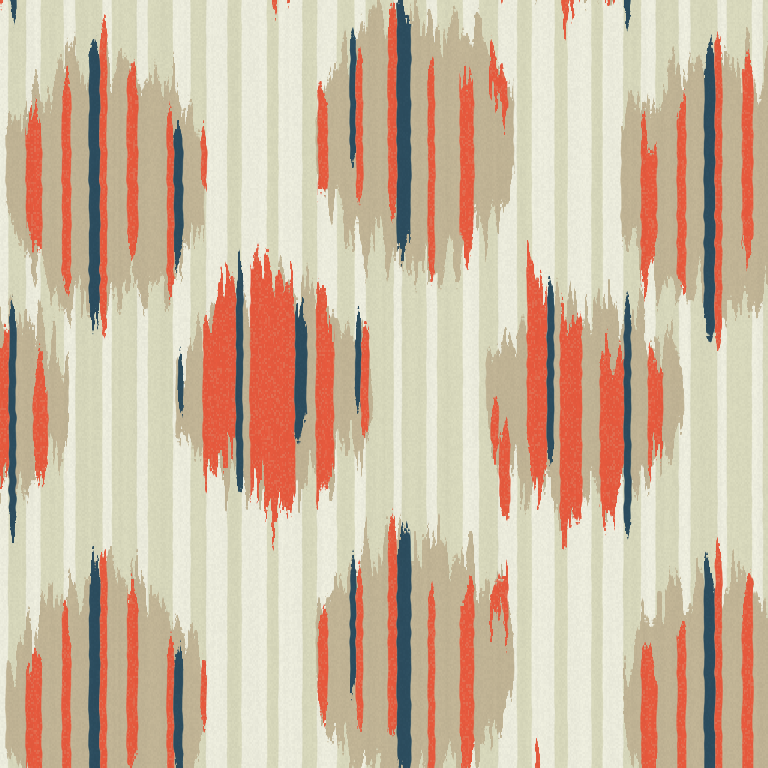
Reproduce this pattern procedurally as a Shadertoy shader.

```glsl
const float SPAN = 768.0;                // cloth units along the canvas height
const vec2 REPEAT = vec2(615.0, 520.0);  // size of one full repeat
const vec3 CREAM = vec3(0.92, 0.92, 0.86);
const vec3 SAGE  = vec3(0.84, 0.84, 0.73);
const vec3 KHAKI = vec3(0.75, 0.70, 0.58);
const vec3 CORAL = vec3(0.90, 0.35, 0.24);
const vec3 INDIGO = vec3(0.17, 0.30, 0.37);

float hash(vec2 p) {
    vec3 q = fract(p.xyx * vec3(0.1031, 0.1030, 0.0973));
    q += dot(q, q.yzx + 33.33);
    return fract((q.x + q.y) * q.z);
}

// One-dimensional noise; flatness near 1 turns slopes into steps
float noise(float x, float seed, float flatness) {
    float i = floor(x);
    float t = smoothstep(flatness, 1.0, x - i);
    return mix(hash(vec2(i, seed)), hash(vec2(i + 1.0, seed)), t);
}

// Uneven thread ends: broad tongues plus single threads
float fray(float x, float seed) {
    return 0.6 * noise(x / 7.0, seed, 0.1) + 0.4 * noise(x / 2.6, seed + 5.0, 0.6);
}

float inside(float v, float low, float high, float soft) {
    return smoothstep(-soft, soft, v - low) * smoothstep(-soft, soft, high - v);
}

// Pale warp bands, widest between the khaki-rich motifs
vec3 groundStripes(vec2 p, float soft) {
    float pitch = REPEAT.x / 17.0;
    float x = mod(p.x - 17.0, REPEAT.x);
    float band = floor(x / pitch);
    float swell = 0.5 + 0.5 * cos(12.566 * (band * pitch - 220.0) / REPEAT.x);
    float halfWidth = 4.5 + 8.0 * swell + 2.0 * (hash(vec2(band, 3.0)) - 0.5);
    float offset = x - (band + 0.5) * pitch + 5.0 * (hash(vec2(band, 9.0)) - 0.5);
    offset += 0.8 * (noise(p.y / 14.0, band, 0.0) - 0.5);
    return mix(SAGE, CREAM, inside(offset, -halfWidth, halfWidth, soft));
}

// Stripe: left edge, width (negative for indigo), top, bottom
vec3 motif(vec3 cloth, vec2 p, vec2 centre, float khakiHeight, vec4 stripes[8], float soft) {
    vec2 cell = floor((p - centre) / REPEAT + 0.5);
    vec2 q = p - centre - cell * REPEAT;
    float seed = centre.x * 0.1 + 17.0 * cell.y + 3.0 * cell.x;
    q.x += 1.6 * (noise(q.y / 9.0, seed, 0.0) - 0.5);
    float ragged = 9.0 * (hash(floor(p / vec2(2.0, 3.0))) - 0.5);

    // Khaki body with tapered sides
    float taper = sqrt(max(0.0, 1.0 - pow(q.x / 102.0, 2.0)));
    float up = khakiHeight * taper + 85.0 * (fray(q.x, seed) - 0.5);
    float down = khakiHeight * taper + 85.0 * (fray(q.x, seed + 31.0) - 0.5);
    float body = inside(q.y + ragged, -up, down, 2.0) * inside(q.x, -99.0, 99.0, soft);
    cloth = mix(cloth, KHAKI, body);

    // Coral and indigo warp stripes
    for (int i = 0; i < 8; i++) {
        vec4 s = stripes[i];
        float width = abs(s.y);
        float stripeSeed = seed + 41.0 * float(i + 1);
        float depth = mix(38.0, 95.0, smoothstep(5.0, 22.0, width));
        float rim = 18.0 * pow(abs(2.0 * (q.x - s.x) / width - 1.0), 2.0);
        float drift = 16.0 * (hash(vec2(stripeSeed, 2.0)) - 0.5);
        float top = s.z - 12.0 + drift + rim + depth * fray(q.x, stripeSeed);
        float bottom = s.w + 12.0 + drift - rim - depth * fray(q.x, stripeSeed + 13.0);
        float mask = inside(q.x, s.x, s.x + width, soft) * inside(q.y + ragged, top, bottom, 2.0);
        cloth = mix(cloth, s.y < 0.0 ? INDIGO : CORAL, mask);
    }
    return cloth;
}

// Fine weave: small tonal flecks and faint ribbing
vec3 weave(vec3 cloth, vec2 p) {
    float fleck = hash(floor(p / vec2(1.5, 2.0)) + 71.0);
    float rib = noise(p.x / 3.0, 4.0, 0.0) - 0.5;
    float saturation = smoothstep(0.15, 0.5, abs(cloth.r - cloth.b));
    cloth = mix(cloth, KHAKI, 0.22 * saturation * smoothstep(0.6, 1.0, fleck));
    return cloth * (1.0 + 0.035 * (fleck - 0.5) + 0.02 * rib);
}

void mainImage(out vec4 fragColor, in vec2 fragCoord) {
    float pixel = SPAN / iResolution.y;
    vec2 p = vec2(fragCoord.x, iResolution.y - fragCoord.y) * pixel;
    float soft = max(0.8, 0.6 * pixel);

    vec4 khakiLeft[8] = vec4[8](
        vec4(-79, 16, -85, 120), vec4(-43, 9, -100, 120), vec4(-16, -11, -150, 165), vec4(-5, 7, -160, 160),
        vec4(22, 11, -130, 95), vec4(62, 7, -70, 125), vec4(69, -9, -75, 90), vec4(96, 6, -55, 30));
    vec4 khakiRight[8] = vec4[8](
        vec4(-97, 10, -65, 75), vec4(-65, -6, -120, 40), vec4(-59, 7, -90, 85), vec4(-27, 9, -140, 90),
        vec4(-18, -14, -165, 140), vec4(13, 7, -90, 145), vec4(45, 14, -100, 125), vec4(73, 20, -110, 15));
    vec4 coralLeft[8] = vec4[8](
        vec4(-97, -6, -55, 28), vec4(-72, 33, -125, 120), vec4(-39, -7, -140, 100), vec4(-25, 45, -150, 160),
        vec4(20, -12, -100, 75), vec4(41, 18, -120, 130), vec4(80, -6, -80, 20), vec4(86, 8, -80, 55));
    vec4 coralRight[8] = vec4[8](
        vec4(-94, 8, -10, 70), vec4(-86, 11, 10, 120), vec4(-58, 20, -175, 110), vec4(-38, -7, -130, 80),
        vec4(-25, 22, -130, 165), vec4(15, 24, -100, 140), vec4(39, -7, -110, 145), vec4(63, 15, -70, 90));

    vec3 cloth = groundStripes(p, soft);
    cloth = motif(cloth, p, vec2(105, 180), 118.0, khakiLeft, soft);
    cloth = motif(cloth, p, vec2(415, 140), 118.0, khakiRight, soft);
    cloth = motif(cloth, p, vec2(275, 390), 95.0, coralLeft, soft);
    cloth = motif(cloth, p, vec2(585, 400), 95.0, coralRight, soft);
    fragColor = vec4(weave(cloth, p), 1.0);
}
```
